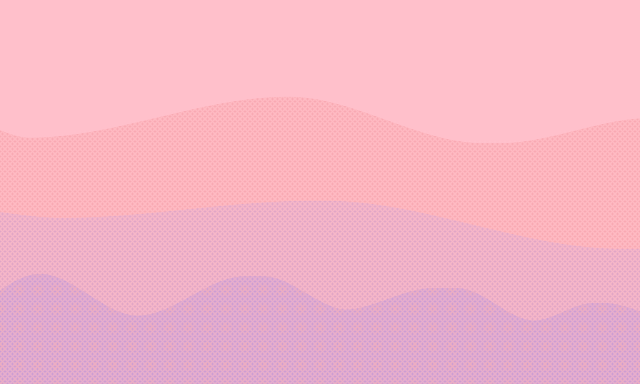
Write a WebGL 2 fragment shader that draws this background.

```glsl
#version 300 es
precision highp float;

uniform vec2 u_resolution;
out vec4 outColor;

const float TAU = 6.2831853;

// Palette: each hill is a crosshatch of a dark and a light thread
const vec3 SKY = vec3(1.0, 0.753, 0.796);
const vec3 ROSE_DARK = vec3(0.970, 0.655, 0.695);
const vec3 ROSE_LIGHT = vec3(0.998, 0.728, 0.762);
const vec3 MAUVE_DARK = vec3(0.875, 0.645, 0.775);
const vec3 MAUVE_LIGHT = vec3(0.963, 0.717, 0.783);
const vec3 LILAC_DARK = vec3(0.790, 0.610, 0.830);
const vec3 LILAC_LIGHT = vec3(0.905, 0.682, 0.800);
const vec3 APRICOT = vec3(0.960, 0.680, 0.710);

// Pattern repeats per canvas width
const float HATCH_COUNT = 128.0;
const float SPOT_COUNT = 34.0;
const float SPOT_STRENGTH = 0.5;

// Smooth climb (or drop) between two horizontal positions
float slope(float x, float start, float end, float climb) {
    return climb * smoothstep(start, end, x);
}

// Ridge heights as fractions of the canvas height
float farRidge(float x) {
    return 0.685
        + slope(x, -0.052, 0.046, -0.0435)
        + slope(x, 0.046, 0.449, 0.1065)
        + slope(x, 0.452, 0.755, -0.1207)
        + slope(x, 0.781, 1.016, 0.0652);
}

float middleRidge(float x) {
    return 0.4587
        + slope(x, -0.078, 0.098, -0.0261)
        + slope(x, 0.098, 0.488, 0.0446)
        + slope(x, 0.508, 0.970, -0.125);
}

float nearRidge(float x) {
    return 0.1674
        + slope(x, -0.091, 0.0625, 0.1196)
        + slope(x, 0.0625, 0.215, -0.1087)
        + slope(x, 0.215, 0.382, 0.1022)
        + slope(x, 0.412, 0.544, -0.087)
        + slope(x, 0.536, 0.677, 0.0565)
        + slope(x, 0.714, 0.836, -0.0848)
        + slope(x, 0.833, 0.927, 0.0457)
        + slope(x, 0.944, 1.061, -0.0457);
}

// Coverage below a ridge with a one-pixel soft edge
float below(float y, float ridge) {
    float halfPixel = 0.5 / u_resolution.y;
    return 1.0 - smoothstep(-halfPixel, halfPixel, y - ridge);
}

// Light lines along both diagonals, dark diamonds between them
float crosshatch(vec2 p) {
    vec2 diagonals = vec2(p.x + p.y, p.x - p.y);
    vec2 wave = cos(TAU * HATCH_COUNT * diagonals);
    return 0.5 + 0.5 * max(wave.x, wave.y);
}

// Soft round spots on a square grid
float spots(vec2 p) {
    vec2 wave = 0.5 + 0.5 * cos(TAU * SPOT_COUNT * p);
    return wave.x * wave.y;
}

void main() {
    vec2 uv = gl_FragCoord.xy / u_resolution;
    vec2 p = gl_FragCoord.xy / u_resolution.x;
    float thread = crosshatch(p);

    // Spots tint the light thread only
    vec3 rose = mix(ROSE_DARK, ROSE_LIGHT, thread);
    vec3 mauve = mix(MAUVE_DARK, MAUVE_LIGHT, thread);
    vec3 lilac = mix(LILAC_DARK, LILAC_LIGHT, thread);
    lilac = mix(lilac, APRICOT, SPOT_STRENGTH * thread * spots(p));

    // Layers from back to front
    vec3 color = mix(SKY, rose, below(uv.y, farRidge(uv.x)));
    color = mix(color, mauve, below(uv.y, middleRidge(uv.x)));
    color = mix(color, lilac, below(uv.y, nearRidge(uv.x)));
    outColor = vec4(color, 1.0);
}
```
